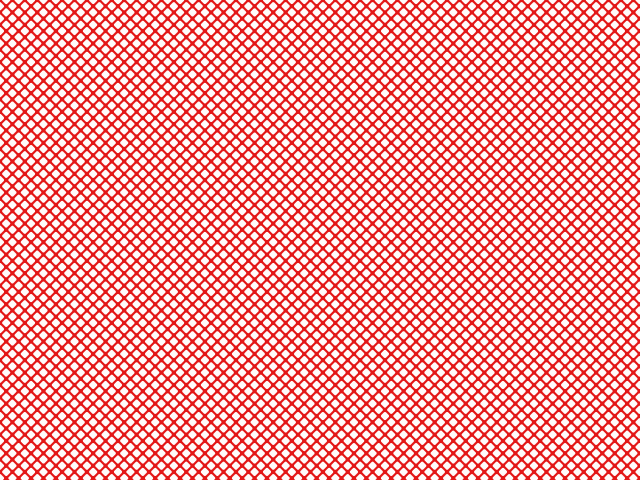
Give the GLSL for this pattern, as a WebGL 1 fragment shader.

```glsl
precision highp float;

uniform vec2 u_resolution;

const vec3 PAPER = vec3(1.0, 0.985, 0.98);
const vec3 RED = vec3(0.89, 0.09, 0.09);

const float ROWS = 38.65;         // diamonds per canvas height
const float HOLE_HALF = 0.377;    // half the opening, in lattice cells
const float HOLE_ROUNDING = 0.17; // corner radius, in lattice cells

// Turn the plane so that the diagonal bars run along the axes.
vec2 diagonalCoords(vec2 p) {
  return vec2(p.x + p.y, p.x - p.y);
}

float roundedBox(vec2 p, float halfSize, float radius) {
  vec2 q = abs(p) - halfSize + radius;
  return length(max(q, 0.0)) + min(max(q.x, q.y), 0.0) - radius;
}

// Signed distance to the nearest opening, positive on the bars.
float latticeDistance(vec2 p, float halfSize, float radius) {
  vec2 cell = fract(diagonalCoords(p)) - 0.5;
  return roundedBox(cell, halfSize, radius);
}

// Blend over about one pixel centred on the edge.
float edgeCoverage(float distance, float pixel) {
  return clamp(distance / pixel + 0.5, 0.0, 1.0);
}

void main() {
  // Measure from the upper left, in canvas heights.
  vec2 p = vec2(gl_FragCoord.x, u_resolution.y - gl_FragCoord.y) / u_resolution.y;

  // One pixel expressed in lattice cells.
  float pixel = sqrt(2.0) * ROWS / u_resolution.y;

  float bars = latticeDistance(p * ROWS, HOLE_HALF, HOLE_ROUNDING);
  gl_FragColor = vec4(mix(PAPER, RED, edgeCoverage(bars, pixel)), 1.0);
}
```
